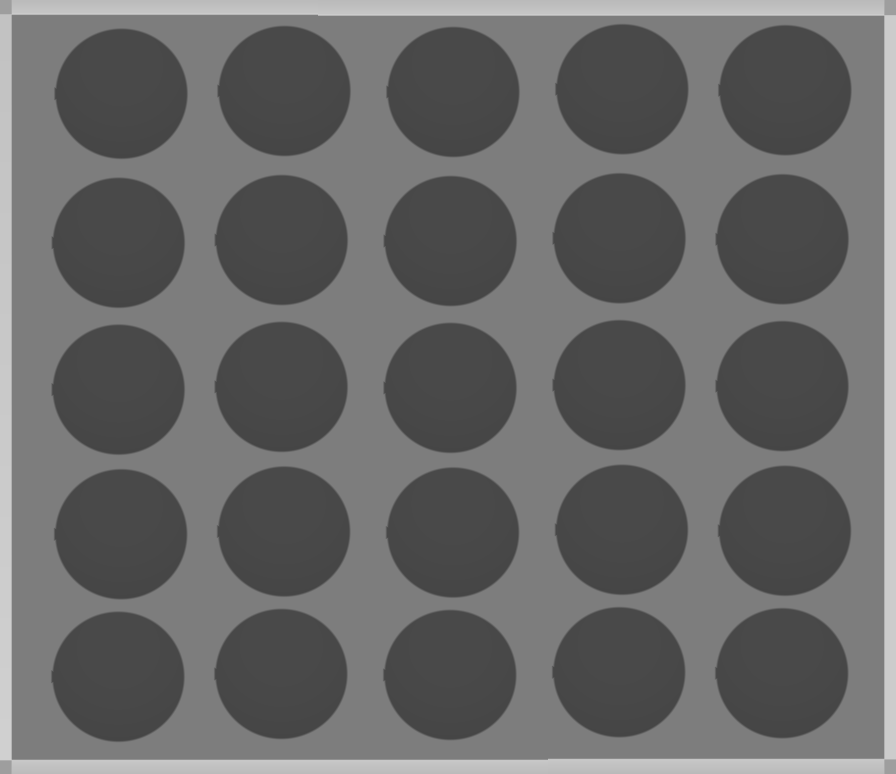
Give the GLSL for this pattern, as a WebGL 2 fragment shader.

```glsl
#version 300 es
precision highp float;
// A 5 x 5 grid of dark discs on a grey plate inside a thin light metal frame.

uniform vec2 u_resolution;
out vec4 fragColor;

// Lengths are in canvas units: the canvas spans CANVAS, with y measured downwards.
const vec2 CANVAS = vec2(768.0, 663.0);
const int COLUMNS = 5;
const int ROWS = 5;
const vec2 FIRST_CENTER = vec2(102.7, 79.0);
const vec2 PITCH = vec2(142.25, 128.6);
const float ROW_SHRINK = 0.94;      // rows draw closer towards the bottom
const float COLUMN_SWAY = 2.55;     // uneven column spacing
const float ROW_SHIFT = 1.5;        // sideways jitter of whole rows
const float COLUMN_SHIFT = 0.8;     // vertical jitter of whole columns
const float COLUMN_RISE = 0.75;     // columns climb slightly to the right
const vec2 DISC_RADIUS = vec2(56.4, 55.6);
const vec2 NUB_HALF = vec2(1.5, 5.0);
const vec2 FRAME_WIDTH = vec2(10.0, 12.2);
const float TOP_STEP_X = 273.0;
const float BOTTOM_STEP_X = 470.0;
const float LINE_HALF = 0.6;

const float PLATE = 0.49;
const float DISC = 0.28;
const float RAIL = 0.75;
const float SIDE = 0.80;
const float CORNER = 0.62;
const float HIGHLIGHT = 0.85;
const float PI = 3.14159265;

float cover(float dist, float softness) {
  return 1.0 - smoothstep(-softness, softness, dist);
}

float boxDistance(vec2 p, vec2 halfSize) {
  vec2 d = abs(p) - halfSize;
  return length(max(d, 0.0)) + min(max(d.x, d.y), 0.0);
}

// Regular spacing plus a small drift shared by each row and column.
vec2 discCenter(float column, float row) {
  vec2 center = FIRST_CENTER + PITCH * vec2(column, row);
  center.x -= COLUMN_SWAY * sin(0.5 * PI * column);
  center.x += ROW_SHIFT * cos(2.1 * row) - 0.1 * row;
  center.y -= ROW_SHRINK * row * row;
  center.y += COLUMN_SHIFT * cos(PI * column) + 0.5 - COLUMN_RISE * column;
  return center;
}

float discDistance(vec2 q) {
  float ellipse = (length(q / DISC_RADIUS) - 1.0) * DISC_RADIUS.y;
  float nub = boxDistance(q + vec2(DISC_RADIUS.x - 0.6, 0.0), NUB_HALF);
  return min(ellipse, nub);
}

// Faint dome: brightest near the middle, darker at the lower rim.
float discShade(vec2 q) {
  vec2 n = q / DISC_RADIUS;
  return DISC + 0.006 - 0.008 * dot(n, n) - 0.007 * n.y;
}

float drawFrame(float tone, vec2 p, float aa) {
  float topEdge = FRAME_WIDTH.y + step(TOP_STEP_X, p.x) * 0.8;
  float bottomEdge = CANVAS.y - FRAME_WIDTH.y + 0.5 - step(BOTTOM_STEP_X, p.x) * 0.8;
  float railDist = max(topEdge - p.y, p.y - bottomEdge);
  float sideDist = max(FRAME_WIDTH.x - p.x, p.x - CANVAS.x + FRAME_WIDTH.x);
  float inRail = cover(-railDist, aa);
  float inSide = cover(-sideDist, aa);

  // Rails brighten towards the plate; the left side darkens upwards.
  float railTone = RAIL + 0.03 - 0.05 * clamp(railDist / FRAME_WIDTH.y, 0.0, 1.0);
  float leftness = step(p.x, 0.5 * CANVAS.x);
  float sideTone = SIDE + leftness * 0.06 * (p.y / CANVAS.y - 0.7);
  tone = mix(tone, railTone, inRail);
  tone = mix(tone, HIGHLIGHT, 0.6 * cover(abs(railDist) - LINE_HALF, aa));
  tone = mix(tone, sideTone, inSide);
  return mix(tone, CORNER, inRail * inSide);
}

void main() {
  vec2 p = gl_FragCoord.xy / u_resolution * CANVAS;
  p.y = CANVAS.y - p.y;
  float aa = 0.7 * CANVAS.x / u_resolution.x;
  float tone = PLATE;

  // Discs
  for (int row = 0; row < ROWS; row++) {
    for (int column = 0; column < COLUMNS; column++) {
      vec2 q = p - discCenter(float(column), float(row));
      tone = mix(tone, discShade(q), cover(discDistance(q), max(aa, 1.2)));
    }
  }

  // Frame
  tone = drawFrame(tone, p, aa);
  fragColor = vec4(vec3(tone), 1.0);
}
```
